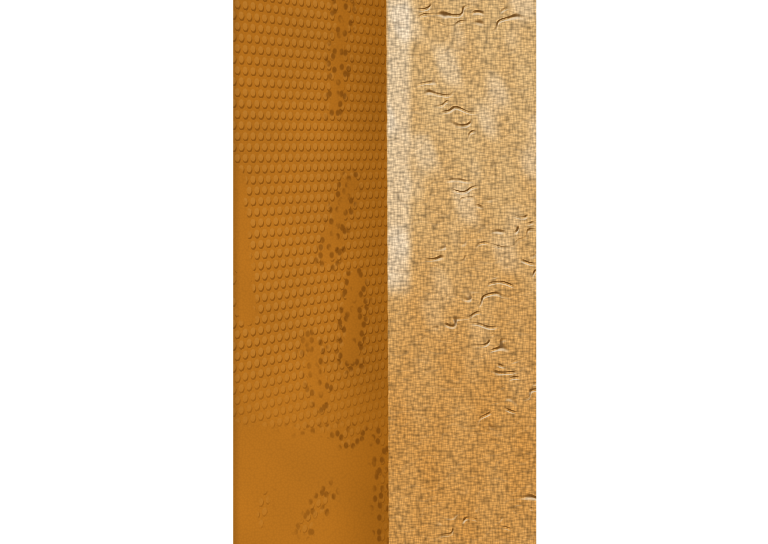
A WebGL 2 fragment shader for this texture:

```glsl
#version 300 es
precision highp float;
// Two hanging fabric panels meeting at a vertical fold on a white ground.
// Left: ochre sheet with a receding lattice of bumps, worn away along capsules.
// Right: pale gold weave of stretched cellular noise with creases from warped bands.
uniform vec2 u_resolution;
out vec4 fragColor;

const vec3 OCHRE = vec3(0.71, 0.44, 0.12);
const vec3 UMBER = vec3(0.59, 0.35, 0.07);
const vec3 BUMP_LIGHT = vec3(0.79, 0.56, 0.27);
const vec3 PIT = vec3(0.40, 0.22, 0.04);
const vec3 GOLD = vec3(0.75, 0.54, 0.28);
const vec3 LINEN = vec3(0.80, 0.67, 0.47);
const vec3 PALE = vec3(0.88, 0.81, 0.71);
const vec3 CREASE = vec3(0.36, 0.22, 0.07);

vec2 hash2(vec2 p) {
  vec3 h = fract(vec3(p.xyx) * vec3(0.1031, 0.1030, 0.0973));
  h += dot(h, h.yzx + 33.33);
  return fract((h.xx + h.yz) * h.zy);
}

// Distance to the nearest scattered cell point
float cellular(vec2 p) {
  vec2 id = floor(p), f = fract(p);
  float d = 2.0;
  for (int y = -1; y <= 1; y++)
    for (int x = -1; x <= 1; x++) {
      vec2 g = vec2(x, y);
      d = min(d, length(g + hash2(id + g) - f));
    }
  return d;
}

// Layered sines, about -1 to 1
float waves(vec2 p) {
  return (sin(p.x + 1.7 * p.y) + sin(2.3 * p.x - 1.1 * p.y + 1.0)
        + 0.6 * sin(2.7 * p.x + 3.9 * p.y + sin(p.x))) / 2.6;
}

float capsule(vec2 p, vec2 a, vec2 b, float r) {
  vec2 ab = b - a;
  return length(p - a - ab * clamp(dot(p - a, ab) / dot(ab, ab), 0.0, 1.0)) - r;
}

// Signed lattice coverage: positive where bumps survive
float bumpCover(vec2 p) {
  float d = p.y - 0.21 - 0.12 * max(0.0, 0.54 - p.x);
  d = min(d, capsule(p, vec2(0.632, 1.0), vec2(0.618, 0.80), 0.010));
  d = min(d, capsule(p, vec2(0.642, 0.66), vec2(0.605, 0.53), 0.014));
  d = min(d, capsule(p, vec2(0.655, 0.49), vec2(0.646, 0.34), 0.016));
  d = min(d, capsule(p, vec2(0.432, 0.68), vec2(0.455, 0.42), 0.016));
  d = min(d, capsule(p, vec2(0.570, 0.37), vec2(0.590, 0.27), 0.014));
  // Islands left in the smooth lower part
  d = max(d, -capsule(p, vec2(0.482, 0.03), vec2(0.490, 0.09), 0.008));
  d = max(d, -capsule(p, vec2(0.560, 0.03), vec2(0.605, 0.09), 0.010));
  d = max(d, -capsule(p, vec2(0.640, 0.20), vec2(0.690, 0.23), 0.016));
  return max(d, -capsule(p, vec2(0.709, 0.0), vec2(0.706, 0.26), 0.010));
}

// Raised ovals: x is the lit face, y the shadow under it
vec2 bumps(vec2 p) {
  float d = p.x - 0.43, depth = 1.0 - 0.5 * d;
  vec2 g = vec2(d / 0.0148, (p.y - 0.74) / 0.0203) / depth;
  g.x += 0.5 * mod(floor(g.y), 2.0);
  vec2 e = (fract(g) - 0.5) / vec2(0.38, 0.40);
  float face = 1.0 - smoothstep(0.65, 1.05, length(e));
  float drop = 1.0 - smoothstep(0.70, 1.10, length(e + vec2(-0.20, 0.38)));
  return vec2(face * (0.65 + 0.3 * e.y), drop * (1.0 - face));
}

vec3 leftPanel(vec2 p) {
  float wear = waves(p * 55.0), fine = waves(p.yx * 170.0);
  float cover = bumpCover(p) + 0.006 * wear + 0.004 * fine;
  float on = smoothstep(-0.003, 0.006, cover);
  float side = smoothstep(0.58, 0.715, p.x);
  vec3 col = mix(OCHRE, UMBER, 0.70 * side + 0.18 * smoothstep(0.5, 1.0, p.y));
  col *= 1.0 + 0.025 * waves(p * 14.0) + 0.06 * (0.45 - cellular(p * 230.0));
  vec2 b = bumps(p) * on * (1.0 - 0.45 * smoothstep(0.36, 0.24, p.y));
  col = mix(col, BUMP_LIGHT, 0.48 * b.x * (1.0 - 0.5 * side));
  col = mix(col, PIT, 0.48 * b.y);
  // Ragged pits gather along worn borders
  float border = 1.0 - smoothstep(0.003, 0.016, abs(cover));
  float pit = 1.0 - smoothstep(0.18, 0.42, cellular(p * vec2(75.0, 52.0)));
  col = mix(col, PIT, 0.55 * pit * border * smoothstep(0.47, 0.64, p.x));
  return col * (1.0 - 0.12 * smoothstep(0.445, 0.43, p.x));
}

// How strongly the cloth is gathered into creases
float gathers(vec2 p) {
  float d = capsule(p, vec2(0.875, 0.437), vec2(0.985, 0.515), 0.014);
  d = min(d, capsule(p, vec2(0.900, 0.55), vec2(0.985, 0.60), 0.010));
  d = min(d, capsule(p, vec2(0.895, 0.385), vec2(0.945, 0.30), 0.014));
  d = min(d, capsule(p, vec2(0.900, 0.23), vec2(0.985, 0.28), 0.008));
  d = min(d, capsule(p, vec2(0.820, 0.027), vec2(0.875, 0.05), 0.005));
  d = min(d, capsule(p, vec2(0.940, 0.04), vec2(0.980, 0.08), 0.008));
  d = min(d, capsule(p, vec2(0.790, 0.98), vec2(0.940, 0.965), 0.010));
  d = min(d, capsule(p, vec2(0.790, 0.835), vec2(0.880, 0.76), 0.010));
  d = min(d, capsule(p, vec2(0.800, 0.53), vec2(0.850, 0.54), 0.006));
  d = min(d, capsule(p, vec2(0.840, 0.66), vec2(0.885, 0.63), 0.010));
  d = min(d, capsule(p, vec2(0.810, 0.41), vec2(0.900, 0.39), 0.005));
  return mix(0.10, 1.0, 1.0 - smoothstep(-0.002, 0.016, d));
}

// Thin broken contour lines of a tilted, warped band field
float creases(vec2 p) {
  float band = (p.y - 0.25 * p.x) * 42.0 + 0.65 * waves(p * vec2(38.0, 50.0));
  float line = 1.0 - smoothstep(0.03, 0.13, abs(fract(band) - 0.5));
  return line * smoothstep(0.30, 0.55, cellular(p * vec2(24.0, 48.0)));
}

vec3 rightPanel(vec2 p) {
  float height = smoothstep(0.15, 0.80, p.y);
  vec3 col = mix(GOLD, LINEN, 0.75 * height + 0.12 * waves(p * vec2(34.0, 13.0)));
  // Pale worn stripe by the fold and soft faded patches
  float stripe = smoothstep(0.765, 0.745, p.x) * smoothstep(0.44, 0.49, p.y);
  float patches = smoothstep(0.0, 0.8, waves(p * vec2(27.0, 16.0) + 2.0)) * height;
  col = mix(col, PALE, clamp(0.50 * stripe + 0.40 * patches, 0.0, 0.8));
  // Crossed threads
  float weft = cellular(p * vec2(75.0, 240.0)), warp = cellular(p * vec2(240.0, 60.0));
  col *= 1.0 + 0.36 * (0.46 - weft) + 0.30 * (0.46 - warp);
  float g = gathers(p);
  col = mix(col, PALE * 1.06, 0.65 * g * creases(p + vec2(0.0, 0.005)));
  col = mix(col, CREASE, 0.80 * g * creases(p));
  return mix(col, UMBER, 0.35 * smoothstep(0.006, 0.0, p.x - 0.711));
}

void main() {
  vec2 p = gl_FragCoord.xy / u_resolution.y;
  p.x += 0.5 * (1.4144 - u_resolution.x / u_resolution.y);
  float aa = 0.7 / u_resolution.y;
  float fold = 0.716 - 0.005 * p.y + 0.0006 * waves(p * 90.0);
  vec3 cloth = mix(leftPanel(p), rightPanel(p), smoothstep(-aa, aa, p.x - fold));
  float inside = smoothstep(-aa, aa, 0.2785 - abs(p.x - 0.7085));
  fragColor = vec4(mix(vec3(1.0), cloth, inside), 1.0);
}
```
